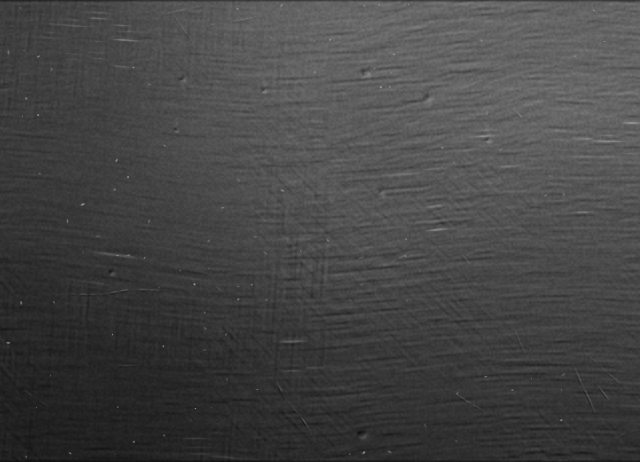
This texture is drawn by a WebGL 1 fragment shader. Its source:

```glsl
precision highp float;
// Dark charcoal painted board: brushed bristle grooves, crossing strokes, scratches and paint chips.
uniform vec2 u_resolution;

#define GROOVE_CONTRAST 0.105
#define CROSS_CONTRAST 0.06
#define MOTTLE 0.065
#define GRAIN 0.045
#define SHADOW_TONE 0.155
#define LIGHT_TONE 0.37
#define SCRATCHES 18
#define BUMPS 9
#define SPECK_CELLS 30.0
#define SPECK_SHARE 0.13

float hash(vec2 p) {
  vec3 q = fract(vec3(p.xyx) * 0.1031);
  q += dot(q, q.yzx + 33.33);
  return fract((q.x + q.y) * q.z);
}

vec2 hash2(vec2 p) {
  return vec2(hash(p), hash(p + 47.3));
}

float noise(vec2 p) {
  vec2 i = floor(p), f = fract(p);
  f = f * f * (3.0 - 2.0 * f);
  return mix(mix(hash(i), hash(i + vec2(1.0, 0.0)), f.x),
             mix(hash(i + vec2(0.0, 1.0)), hash(i + 1.0), f.x), f.y);
}

float fbm(vec2 p) {
  float sum = 0.0, amp = 0.5;
  for (int i = 0; i < 4; i++) {
    sum += amp * noise(p);
    p = p * 2.03 + 17.7;
    amp *= 0.5;
  }
  return sum / 0.9375;
}

vec2 rotate(vec2 p, float a) {
  return vec2(cos(a) * p.x + sin(a) * p.y, cos(a) * p.y - sin(a) * p.x);
}

// Height of the paint left by a brush drawn along x
float paintHeight(vec2 p) {
  return 0.55 * noise(p * vec2(8.0, 75.0)) + 0.6 * noise(p * vec2(19.0, 150.0) + 31.0);
}

// Slope across the grooves, with the creases deepened
float grooveSlope(vec2 p) {
  float slope = paintHeight(p + vec2(0.0, 0.002)) - paintHeight(p - vec2(0.0, 0.002));
  return slope - 0.5 * max(-slope - 0.15, 0.0);
}

// Strokes brushed at an angle, showing only where the mask allows
float crossStrokes(vec2 p, float angle, float seed, float place) {
  float patchMask = smoothstep(0.45, 0.7, fbm(p * 3.2 + seed) + 0.12 * place);
  return patchMask * grooveSlope(rotate(p, angle) + seed);
}

// Small bright flakes, gathered in clusters
float specks(vec2 p, float px) {
  vec2 cell = floor(p * SPECK_CELLS);
  vec2 centre = (cell + 0.25 + 0.5 * hash2(cell)) / SPECK_CELLS;
  float cluster = smoothstep(0.4, 0.75, noise(p * 6.0 + 9.0));
  float present = step(hash(cell + 13.0), SPECK_SHARE * (0.25 + 1.2 * cluster));
  vec2 d = rotate(p - centre, 3.1 * hash(cell + 29.0));
  d.x *= mix(0.4, 1.0, hash(cell + 71.0));
  float radius = mix(0.0007, 0.0022, hash(cell + 5.0));
  return present * (1.0 - smoothstep(radius - 0.7 * px, radius + 0.7 * px, length(d)))
         * mix(0.25, 1.0, hash(cell + 91.0));
}

// Thin broken lines, each with a dark lower lip
float scratches(vec2 p, float aspect, float px) {
  float sum = 0.0;
  vec2 bent = p + 0.012 * vec2(noise(p * 14.0), noise(p * 14.0 + 50.0));
  for (int i = 0; i < SCRATCHES; i++) {
    vec2 id = vec2(float(i) * 7.0 + 3.0, 19.0);
    vec2 centre = hash2(id) * vec2(aspect, 1.0);
    float angle = hash(id + 2.0) < 0.6 ? -0.6 - 0.6 * hash(id + 4.0) : 0.5 * hash(id + 6.0);
    vec2 d = rotate(bent - centre, angle);
    float halfLength = mix(0.02, 0.15, pow(hash(id + 8.0), 2.0));
    float along = 1.0 - smoothstep(0.3 * halfLength, halfLength, abs(d.x));
    float broken = smoothstep(0.3, 0.7, noise(vec2(d.x * 90.0, float(i))));
    float width = 0.0007 + px * 0.5;
    float ridge = exp(-d.y * d.y / (width * width));
    float lip = exp(-pow((d.y + 2.0 * width) / width, 2.0));
    sum += along * mix(0.2, 1.0, broken) * (ridge - 0.5 * lip) * mix(0.25, 1.0, hash(id + 10.0));
  }
  return sum;
}

// Blobs and drips lit from below, with a faint trail above
float bumps(vec2 p, float aspect) {
  float sum = 0.0;
  for (int i = 0; i < BUMPS; i++) {
    vec2 id = vec2(float(i) * 5.0 + 11.0, 83.0);
    vec2 d = p - hash2(id) * vec2(aspect, 1.0);
    float r = mix(0.004, 0.011, hash(id + 3.0));
    d += 0.9 * r * (vec2(noise(p * 130.0), noise(p * 130.0 + 40.0)) - 0.5);
    sum += 1.6 * exp(-dot(d, d) / (r * r)) * dot(d, vec2(0.5, -0.85)) / r;
    float trail = smoothstep(0.0, r, d.y) * (1.0 - smoothstep(2.0 * r, 9.0 * r, d.y));
    sum += 0.2 * trail * exp(-d.x * d.x / (r * r)) * step(0.5, hash(id + 9.0));
  }
  return sum;
}

void main() {
  vec2 uv = gl_FragCoord.xy / u_resolution;
  float aspect = u_resolution.x / u_resolution.y;
  float px = 1.0 / u_resolution.y;
  vec2 p = uv * vec2(aspect, 1.0);

  // Broad light: dim on the left and bottom
  float tone = mix(SHADOW_TONE, LIGHT_TONE, smoothstep(-0.1, 0.95, uv.y));
  tone *= mix(0.68, 1.08, smoothstep(0.0, 0.55, uv.x));
  tone += MOTTLE * (fbm(p * vec2(2.5, 4.0) + 5.0) - 0.5);

  // Brushed relief: upright strokes on the left, diagonal ones low down
  vec2 wavy = p + vec2(0.0, 0.07 * noise(p * 1.7 + 4.0) + 0.006 * noise(p * 11.0));
  float grooves = grooveSlope(wavy);
  float pressure = mix(0.6, 1.0, smoothstep(0.2, 0.7, uv.x)) * mix(0.6, 1.4, noise(p * 5.0));
  float relief = GROOVE_CONTRAST * pressure * grooves;
  relief += CROSS_CONTRAST * (crossStrokes(wavy, 1.5, 3.0, 0.3 - 1.5 * uv.x)
                              + crossStrokes(wavy, -0.8, 14.0, 0.5 - 2.0 * uv.y)
                              + crossStrokes(wavy, 0.25, 37.0, 0.0));
  relief += GRAIN * (noise(p * 230.0) - 0.5);
  tone += relief * (0.5 + 1.8 * tone);

  // Worn streaks, scratches, chips and bumps
  float worn = smoothstep(0.62, 0.8, fbm(p * 4.5 + 60.0));
  tone += 0.2 * worn * smoothstep(0.1, 0.45, grooves);
  tone += 0.14 * scratches(p, aspect, px) + 0.18 * bumps(p, aspect);
  tone = mix(tone, 0.66, 0.8 * specks(p, px));

  // Dark rim along the top and bottom
  float rim = min(uv.y, 1.0 - uv.y);
  tone *= mix(0.6, 1.0, smoothstep(0.0, 0.006, rim));
  gl_FragColor = vec4(vec3(clamp(tone, 0.0, 1.0)), 1.0);
}
```
